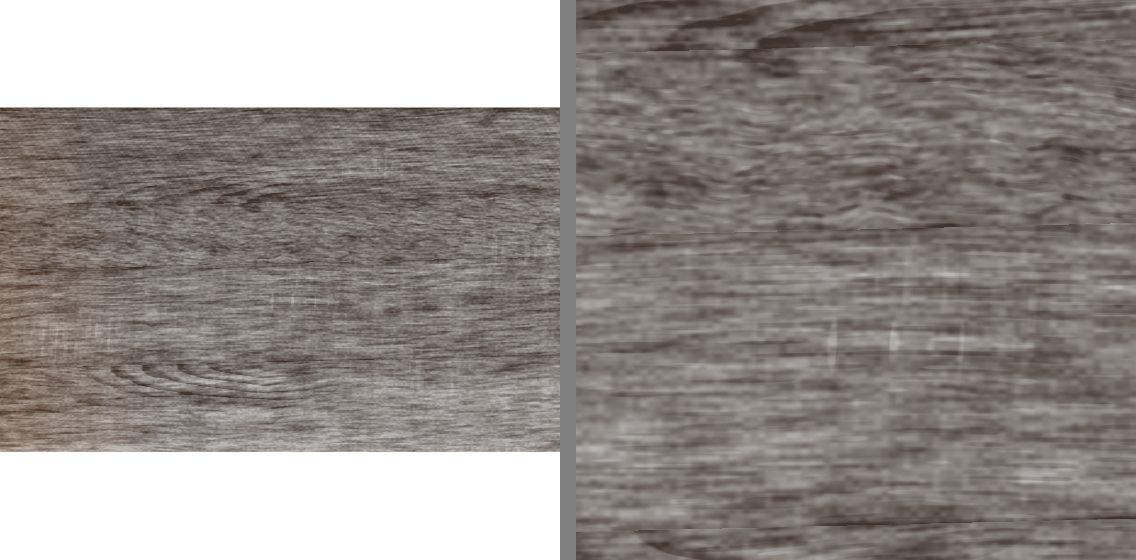
Left, the full canvas; right, a detail of the centre.
A Shadertoy shader for this texture:

```glsl
const vec3 DARK_GRAIN = vec3(0.36, 0.32, 0.30);
const vec3 PALE_GRAIN = vec3(0.64, 0.62, 0.61);
const vec3 WARM_TINT = vec3(0.02, -0.02, -0.055);
const vec3 PAPER = vec3(1.0);
const vec3 SEAMS = vec3(0.354, 0.530, 0.639);
const float BOARD_BOTTOM = 0.193;
const float BOARD_TOP = 0.808;
const float TILT = 0.024;

float hash(vec2 p) {
    return fract(sin(dot(p, vec2(127.1, 311.7))) * 43758.5453);
}

float noise(vec2 p) {
    vec2 cell = floor(p), f = fract(p);
    f = f * f * (3.0 - 2.0 * f);
    float low = mix(hash(cell), hash(cell + vec2(1, 0)), f.x);
    float high = mix(hash(cell + vec2(0, 1)), hash(cell + vec2(1, 1)), f.x);
    return mix(low, high, f.y);
}

float signedNoise(vec2 p) {
    return noise(p) - 0.5;
}

// Number of seams below a point: 0 is the lowest plank, 3 the highest
float plankIndex(float y) {
    return dot(step(SEAMS, vec3(y)), vec3(1.0));
}

// Thin wandering lines along the contours of stretched noise
float veins(vec2 p, vec2 scale) {
    float line = 1.0 - smoothstep(0.02, 0.15, abs(signedNoise(p * scale)));
    return line * smoothstep(0.35, 0.75, noise(p * vec2(26.0, 110.0) + 17.0));
}

// Fibres of several widths, stretched along the plank
float fibres(vec2 p, float plank, float shortness) {
    vec2 q = p + vec2(plank * 7.3, plank * 3.1);
    q.y += 0.014 * signedNoise(q * vec2(5.0, 9.0));
    q.y += shortness * (0.06 * p.x + 0.004 * signedNoise(q * vec2(45.0, 30.0)));
    float stretch = mix(1.0, 2.2, shortness);
    float fine = signedNoise(q * vec2(42.0 * stretch, 310.0));
    float medium = signedNoise(q * vec2(22.0 * stretch, 190.0) + 31.0);
    float broad = signedNoise(q * vec2(2.5, 34.0) + 67.0);
    float patchy = signedNoise(q * vec2(9.0, 60.0) + 43.0);
    float speckle = signedNoise(q * vec2(230.0, 330.0) + 11.0);
    float pores = smoothstep(0.62, 0.82, noise(q * vec2(24.0 * stretch, 270.0) + 93.0));
    float flecks = smoothstep(0.68, 0.88, noise(q * vec2(40.0 * stretch, 300.0) + 151.0));
    float tone = 0.58 * fine + 0.42 * medium + 0.40 * broad + 0.26 * patchy + 0.40 * speckle;
    return tone - 0.27 * pores + 0.24 * flecks - 0.30 * veins(q, vec2(7.0 * stretch, 75.0));
}

// Nested half ellipses resting on a seam; side is 1 above it, -1 below
float cathedral(vec2 p, vec2 centre, vec2 radius, float side) {
    vec2 q = (p - centre) / radius;
    float d = length(q) + 0.12 * signedNoise(p * vec2(8.0, 20.0));
    float phase = fract(d * 6.0 + 0.25 * signedNoise(p * vec2(30.0, 70.0)));
    float line = smoothstep(0.40, 0.88, phase) * (1.0 - smoothstep(0.90, 1.0, phase));
    float area = step(0.0, side * q.y) * smoothstep(0.12, 0.3, d) * (1.0 - smoothstep(0.9, 1.05, d));
    float leftward = 1.0 - smoothstep(-0.2, 0.5, q.x);
    return line * area * leftward * mix(0.6, 1.0, noise(p * vec2(30.0, 160.0)));
}

// Pale cross-cut scratches gathered in scattered patches
float sawMarks(vec2 p) {
    float patches = 0.0;
    for (int i = 0; i < 6; i++) {
        float n = float(i);
        vec2 centre = vec2(fract(0.76 + 0.38 * n), 0.32 + 0.075 * n);
        vec2 q = (p - centre) / vec2(0.085, 0.036);
        patches += exp(-dot(q, q)) * mix(0.5, 1.0, hash(vec2(n, 4.0)));
    }
    float slant = p.x - 0.06 * p.y;
    float scratch = smoothstep(0.60, 0.85, noise(vec2(slant * 170.0, p.y * 26.0)));
    return patches * scratch * mix(0.35, 1.0, noise(p * vec2(80.0, 260.0)));
}

float seamShade(vec2 p) {
    float shade = 0.0;
    for (int i = 0; i < 3; i++) {
        float d = p.y - SEAMS[i] - 0.003 * signedNoise(vec2(p.x * 25.0, float(i)));
        shade += 0.32 * exp(-abs(d) / 0.0016) + 0.22 * exp(-abs(d) / 0.010);
    }
    return shade * mix(0.2, 1.0, noise(p * vec2(22.0, 3.0)));
}

vec3 wood(vec2 uv) {
    vec2 p = uv - vec2(0.0, TILT * (uv.x - 0.5));
    float plank = plankIndex(p.y);
    float shortness = plank == 2.0 ? 1.0 : 0.0;

    // Overall light, then the grain and the marks on it
    float tone = 0.57 + 0.50 * (0.5 - uv.y) + 0.12 * (uv.x - 0.5);
    tone += 0.32 * signedNoise(uv * vec2(3.0, 7.0) + 5.0);
    tone += fibres(p, plank, shortness);
    tone -= 0.75 * cathedral(p, vec2(0.50, SEAMS.x), vec2(0.36, 0.078), -1.0);
    tone -= 0.62 * cathedral(p, vec2(0.58, SEAMS.z), vec2(0.44, 0.070), 1.0);
    tone += 0.55 * sawMarks(p);
    tone -= seamShade(p);
    tone -= 0.5 * exp(-(BOARD_TOP - uv.y) / 0.005);

    // Warmer towards the lower left
    float warmth = 1.0 - smoothstep(0.0, 0.38, uv.x + 0.25 * (uv.y - BOARD_BOTTOM));
    vec3 colour = mix(DARK_GRAIN, PALE_GRAIN, clamp(tone, -0.4, 1.3));
    return colour + WARM_TINT * warmth;
}

void mainImage(out vec4 fragColor, in vec2 fragCoord) {
    vec2 uv = fragCoord / iResolution.xy;
    float edge = 0.75 / iResolution.y;
    float board = smoothstep(BOARD_BOTTOM - edge, BOARD_BOTTOM + edge, uv.y)
                * (1.0 - smoothstep(BOARD_TOP - edge, BOARD_TOP + edge, uv.y));
    fragColor = vec4(mix(PAPER, wood(uv), board), 1.0);
}
```
